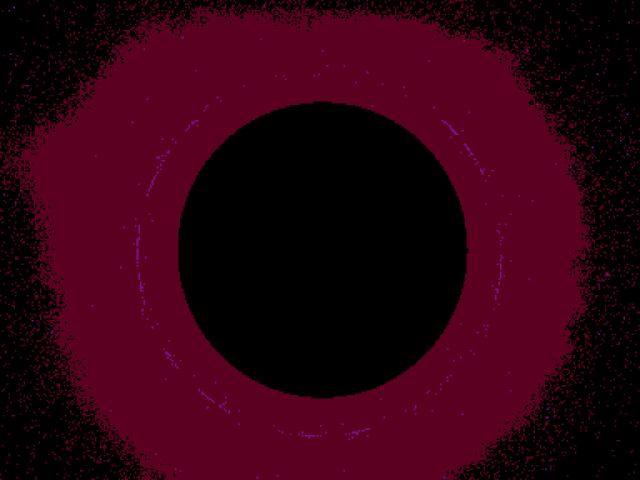
A Shadertoy shader for this background:

```glsl
const vec3 VOID_COLOR = vec3(0.0);
const vec3 DUST_COLOR = vec3(0.36, 0.0, 0.13);
const vec3 SPARK_COLOR = vec3(0.48, 0.06, 0.56);
const vec2 CENTER = vec2(0.672, 0.479);      // all lengths in canvas heights
const vec2 HOLE_RADII = vec2(0.302, 0.308);
const float GRAIN_ROWS = 288.0;
const float DISC_RADIUS = 0.55;
const float RING_RADIUS = 0.379;
const float TAIL_DENSITY = 0.26;
const float TAIL_LENGTH = 0.065;
const int SUBSAMPLES = 2;

// Dust lobes: angle in degrees, angular width in radians, height
const vec3 LOBES[4] = vec3[4](
    vec3(90.0, 0.40, -0.050), vec3(140.0, 0.40, 0.045),
    vec3(163.0, 0.16, 0.090), vec3(215.0, 0.80, 0.040));

// Ring arcs: middle angle and half span in degrees
const vec2 ARCS[11] = vec2[11](
    vec2(44.5, 4.5), vec2(31.0, 6.0), vec2(-9.0, 7.0), vec2(137.0, 3.0),
    vec2(155.0, 8.0), vec2(178.0, 7.0), vec2(192.0, 5.0), vec2(216.0, 4.0),
    vec2(235.0, 7.0), vec2(265.0, 5.0), vec2(281.0, 4.0));

float hash(vec2 p) {
    uvec2 q = uvec2(ivec2(floor(p))) * uvec2(1597334673u, 3812015801u);
    uint h = q.x ^ q.y;
    h = (h ^ (h >> 16)) * 2146121005u;
    h = (h ^ (h >> 15)) * 2221713035u;
    return float((h ^ (h >> 16)) >> 8) / 16777216.0;
}

float valueNoise(vec2 p) {
    vec2 i = floor(p), f = fract(p);
    f = f * f * (3.0 - 2.0 * f);
    return mix(mix(hash(i), hash(i + vec2(1, 0)), f.x),
               mix(hash(i + vec2(0, 1)), hash(i + vec2(1, 1)), f.x), f.y);
}

float angleGap(float a, float degreesB) {
    float d = a - radians(degreesB);
    return abs(atan(sin(d), cos(d)));
}

float dustEdge(float angle) {
    float edge = DISC_RADIUS;
    for (int i = 0; i < 4; i++) {
        float t = angleGap(angle, LOBES[i].x) / LOBES[i].y;
        edge += LOBES[i].z * exp(-t * t);
    }
    return edge;
}

// Chance that a grain of dust is lit
float dustDensity(vec2 p, float radius, float angle) {
    float clumps = valueNoise(p * 16.0) * 0.6 + valueNoise(p * 47.0 + 31.0) * 0.4;
    float outside = radius - dustEdge(angle) + (clumps - 0.5) * 0.045;
    float fade = mix(0.026, 0.042, smoothstep(0.2, -0.2, cos(angle)));
    float body = 1.0 - smoothstep(-fade, fade, outside);
    float tail = TAIL_DENSITY * exp(-max(outside, 0.0) / TAIL_LENGTH);
    return max(body, tail * smoothstep(-fade, fade, outside)) + 0.008;
}

// Chance that a grain is a violet spark
float sparkDensity(float radius, float angle) {
    float ringGap = abs(radius - RING_RADIUS + 0.006 * cos(angle) + 0.008 * sin(angle));
    float chance = 0.0008 + 0.022 * exp(-pow(ringGap / 0.016, 2.0));
    float line = step(ringGap, 0.55 / GRAIN_ROWS);
    for (int i = 0; i < 11; i++) {
        float onArc = step(angleGap(angle, ARCS[i].x), radians(ARCS[i].y));
        chance = max(chance, 0.65 * line * onArc);
    }
    return chance;
}

vec3 grainColor(vec2 grain) {
    vec2 p = (grain + 0.5) / GRAIN_ROWS;
    vec2 q = p - CENTER;
    if (length(q / HOLE_RADII) < 1.0) return VOID_COLOR;
    float radius = length(q);
    float angle = atan(q.y, q.x);
    float lit = step(hash(grain), dustDensity(p, radius, angle));
    float spark = step(hash(grain + 1031.0), sparkDensity(radius, angle));
    return mix(mix(VOID_COLOR, DUST_COLOR, lit), SPARK_COLOR, spark);
}

void mainImage(out vec4 fragColor, in vec2 fragCoord) {
    // Average several points per pixel to soften the grain edges
    vec3 color = vec3(0.0);
    for (int y = 0; y < SUBSAMPLES; y++)
    for (int x = 0; x < SUBSAMPLES; x++) {
        vec2 offset = (vec2(x, y) + 0.5) / float(SUBSAMPLES) - 0.5;
        vec2 p = (fragCoord + offset) / iResolution.y;
        color += grainColor(floor(p * GRAIN_ROWS));
    }
    fragColor = vec4(color / float(SUBSAMPLES * SUBSAMPLES), 1.0);
}
```
